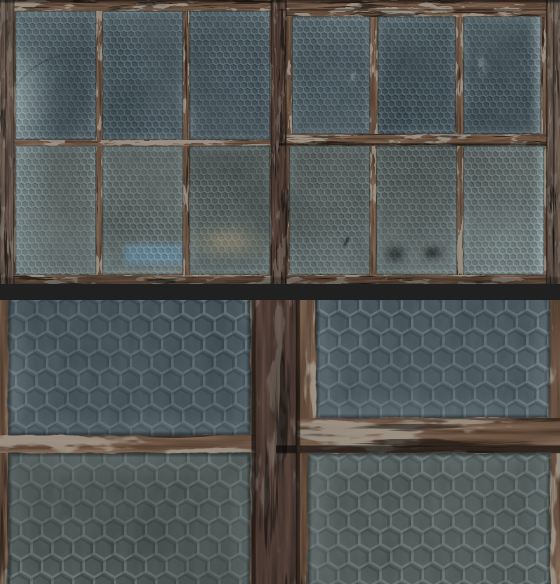
Top, the full canvas; bottom, a detail of the centre.
A WebGL 1 fragment shader for this texture:

```glsl
precision highp float;
// Two weathered wooden window sashes, each with three by two panes of hazy wired glass.
uniform vec2 u_resolution;

float hash(vec2 p) {
  p = fract(p * vec2(0.1031, 0.1137));
  p += dot(p, p.yx + 33.33);
  return fract((p.x + p.y) * p.x * 17.3);
}

float noise(vec2 p) {
  vec2 i = floor(p), f = fract(p);
  f = f * f * (3.0 - 2.0 * f);
  return mix(mix(hash(i), hash(i + vec2(1, 0)), f.x),
             mix(hash(i + vec2(0, 1)), hash(i + vec2(1, 1)), f.x), f.y);
}

float fbm(vec2 p) {
  float sum = 0.0, amp = 0.53;
  for (int i = 0; i < 4; i++) {
    sum += amp * noise(p);
    p = p * 2.03 + 17.0;
    amp *= 0.5;
  }
  return sum;
}

float boxDistance(vec2 p, vec2 halfSize) {
  vec2 d = abs(p) - halfSize;
  return length(max(d, 0.0)) + min(max(d.x, d.y), 0.0);
}

// Distance to the nearest edge of a hexagon grid with unit spacing
float hexEdge(vec2 p) {
  vec2 s = vec2(1.0, 1.732);
  vec2 a = mod(p, s) - 0.5 * s, b = mod(p - 0.5 * s, s) - 0.5 * s;
  vec2 g = abs(dot(a, a) < dot(b, b) ? a : b);
  return 0.5 - max(g.x, dot(g, vec2(0.5, 0.866)));
}

float band(float v, float lo, float hi, float soft) {
  return smoothstep(lo - soft, lo + soft, v) * (1.0 - smoothstep(hi - soft, hi + soft, v));
}

float blob(vec2 p, vec2 center, vec2 size) {
  vec2 d = (p - center) / size;
  return exp(-dot(d, d));
}

vec3 woodColor(vec2 p, float edge, float px) {
  float right = step(0.98, p.x);
  float post = band(p.x, 0.955, 1.005, px);
  float jamb = 1.0 - band(p.x, 0.05, 1.922, px);
  float rail = max(band(p.y, 0.487, mix(0.508, 0.528, right), px), 1.0 - band(p.y, 0.033, mix(0.962, 0.941, right), px));
  rail *= (1.0 - post) * (1.0 - jamb);
  vec2 along = rail > 0.5 ? p.yx : p;
  float grain = fbm(along * vec2(170.0, 9.0));
  float wear = fbm(along * vec2(60.0, 16.0) + 40.0);
  vec3 c = mix(vec3(0.20, 0.17, 0.15), vec3(0.53, 0.45, 0.40), grain);
  float muntin = (1.0 - post) * (1.0 - jamb);
  c += muntin * vec3(0.05, 0.015, -0.015);
  c = mix(c, c * vec3(0.83, 0.76, 0.75), post);
  // Peeling paint, thickest beside the glass
  float putty = 1.0 - smoothstep(0.002, 0.009, edge);
  c = mix(c, vec3(0.64, 0.61, 0.56), smoothstep(0.57, 0.68, wear + 0.08 * putty) * (0.3 + 0.5 * muntin));
  c *= 1.0 - 0.5 * smoothstep(0.62, 0.75, fbm(along * vec2(110.0, 7.0) + 90.0));
  // Joints between post, jambs, head and sill
  float joint = band(p.x, 0.951, 0.956, px) + band(p.x, 1.003, 1.008, px);
  joint += band(p.x, 0.047, 0.050, px) + band(p.x, 0.019, 0.022, px) + band(p.x, 1.920, 1.924, px) + band(p.x, 1.945, 1.949, px);
  joint += right * (band(p.y, 0.963, 0.967, px) + band(p.y, 0.487, 0.496, px)) * (1.0 - jamb);
  c *= 1.0 - 0.58 * clamp(joint, 0.0, 1.0);
  c *= 1.0 - 0.5 * smoothstep(0.985, 0.997, p.y);
  return c * (1.0 - 0.28 * (1.0 - smoothstep(0.018, 0.03, p.y)));
}

vec3 glassColor(vec2 p, vec2 q, vec2 id, float edge, float px) {
  float upper = id.y, tone = hash(id * 7.3 + 2.0);
  float cloud = fbm(p * 5.0 + id * 9.0);
  vec3 c = mix(vec3(0.325, 0.36, 0.355), vec3(0.265, 0.315, 0.34), upper);
  c += 0.035 * (tone - 0.5) + 0.11 * (cloud - 0.5);
  // Dusty haze along the borders and at the outer ends of the window
  float haze = 0.35 * smoothstep(-0.035, 0.0, edge) * cloud;
  haze += 0.22 * (1.0 - upper) * smoothstep(0.1, -1.0, q.y);
  haze += 0.14 * upper * smoothstep(0.3, 1.0, q.y);
  haze += 0.75 * blob(p, vec2(0.06, 0.66), vec2(0.10, 0.20)) + 0.45 * blob(p, vec2(0.06, 0.27), vec2(0.09, 0.26));
  haze += 0.55 * smoothstep(0.6, 1.05, q.x) * step(4.5, id.x);
  haze += 0.25 * blob(p, vec2(1.79, 0.16), vec2(0.18, 0.16));
  c = mix(c, vec3(0.54, 0.60, 0.61), clamp(haze, 0.0, 0.9));
  // Blurred things behind the lower panes
  float low = 1.0 - upper;
  c = mix(c, vec3(0.39, 0.52, 0.59), 0.75 * low * step(0.5, id.x) * step(id.x, 1.5) * band(p.x, 0.44, 0.65, 0.02) * band(p.y, 0.07, 0.14, 0.015));
  c = mix(c, vec3(0.57, 0.53, 0.43), 0.6 * low * blob(p, vec2(0.80, 0.15), vec2(0.10, 0.045)));
  float smudge = blob(p, vec2(1.39, 0.105), vec2(0.03, 0.025)) + blob(p, vec2(1.52, 0.11), vec2(0.03, 0.022));
  smudge += blob(p, vec2(1.218 + 0.4 * (p.y - 0.15), 0.15), vec2(0.007, 0.018));
  c *= 1.0 - 0.5 * smudge * (0.4 + cloud);
  // Wire mesh: pale strand with a dark side
  vec2 mesh = (p + 0.0015 * vec2(noise(p * 14.0), noise(p * 14.0 + 50.0))) / 0.0245 + tone * 5.0;
  float soft = px / 0.0245, w = 0.035;
  float strand = 1.0 - smoothstep(w, w + soft, hexEdge(mesh));
  float shade = 1.0 - smoothstep(w, w + soft, hexEdge(mesh + vec2(0.12, 0.17)));
  float fade = 0.55 + 0.7 * noise(p * 9.0 + 30.0);
  c += fade * (vec3(0.085, 0.095, 0.095) * strand - 0.045 * shade);
  // Scratches, rubbed spots and specks
  float arc = abs(length(p - vec2(0.27, 0.55)) - 0.26);
  c -= 0.07 * (1.0 - smoothstep(0.001, 0.001 + px, arc)) * upper * step(id.x, 0.5) * band(p.y, 0.65, 0.80, 0.02);
  float rub = blob(p, vec2(1.69, 0.77), vec2(0.018, 0.035)) + 0.7 * blob(p, vec2(1.24, 0.73), vec2(0.014, 0.03));
  c += 0.16 * rub * smoothstep(0.35, 0.65, fbm(p * 45.0));
  c += 0.05 * (fbm(p * vec2(90.0, 40.0)) - 0.5);
  return c * (1.0 - 0.4 * smoothstep(-0.006, 0.0, edge));
}

void main() {
  float px = 1.0 / u_resolution.y;
  vec2 p = gl_FragCoord.xy * vec2(1.969 / u_resolution.x, px);
  float edge = 1e3;
  vec2 id = vec2(0.0), q = vec2(0.0);
  // Nearest pane; the upper right sash is slightly smaller
  for (int i = 0; i < 12; i++) {
    vec2 cell = vec2(mod(float(i), 6.0), floor(float(i) / 6.0));
    float right = step(2.5, cell.x), inset = right * cell.y;
    float column = cell.x - 3.0 * right - 1.0;
    vec2 center = vec2(mix(0.502, 1.465, right) + column * (0.306 - 0.005 * inset), mix(0.26, 0.735, cell.y));
    vec2 halfSize = vec2(0.142 - 0.005 * inset, 0.227 - 0.02 * inset);
    float d = boxDistance(p - center, halfSize);
    if (d < edge) { edge = d; id = cell; q = (p - center) / halfSize; }
  }
  float ragged = edge + 0.004 * (fbm(p * 55.0) - 0.5);
  vec3 color = mix(glassColor(p, q, id, edge, px), woodColor(p, edge, px), smoothstep(-px, px, ragged));
  gl_FragColor = vec4(clamp(color, 0.0, 1.0), 1.0);
}
```
